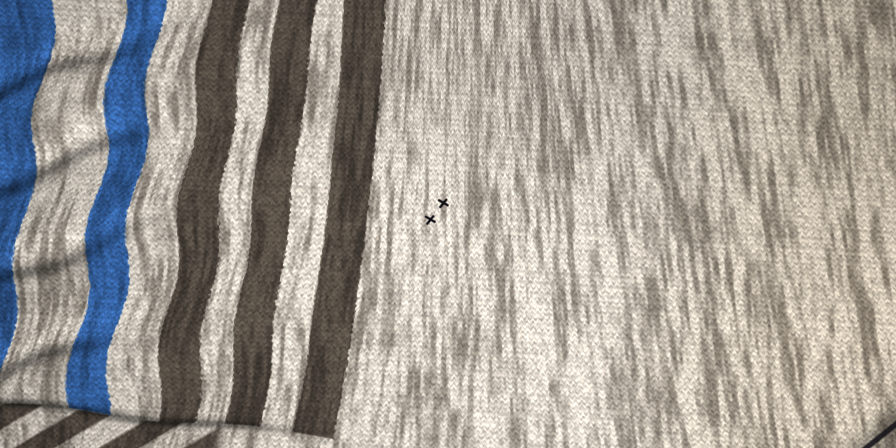
Write a Shadertoy shader that draws this texture.

```glsl
// Heathered jersey cloth with blue and brown stripes, soft folds and two stitches.
// Stripes are distance bands around leaning curves; the yarn is stretched value
// noise over a fine knit pattern; creases and broad gradients give the lighting.

const vec3 CREAM = vec3(0.86, 0.83, 0.785);
const vec3 GREY  = vec3(0.53, 0.50, 0.46);
const vec3 BROWN = vec3(0.29, 0.26, 0.23);
const vec3 BLUE  = vec3(0.20, 0.37, 0.61);
const vec3 INK   = vec3(0.06, 0.055, 0.08);

float hash(vec2 p) {
    return fract(sin(dot(p, vec2(127.1, 311.7))) * 43758.5453);
}

float noise(vec2 p) {
    vec2 i = floor(p), f = fract(p);
    f = f * f * (3.0 - 2.0 * f);
    return mix(mix(hash(i), hash(i + vec2(1, 0)), f.x),
               mix(hash(i + vec2(0, 1)), hash(i + vec2(1, 1)), f.x), f.y);
}

// Coverage of a band of given half width around a centre
float band(float x, float centre, float halfWidth, float soft) {
    return 1.0 - smoothstep(-soft, soft, abs(x - centre) - halfWidth);
}

float segment(vec2 p, vec2 a, vec2 b) {
    vec2 d = b - a;
    return length(p - a - d * clamp(dot(p - a, d) / dot(d, d), 0.0, 1.0));
}

// Long yarn flecks along the wales, from 0 (dark) to 1 (light)
float heather(vec2 q) {
    float streak = noise(q * vec2(75.0, 10.0)) * 0.5
                 + noise(q * vec2(150.0, 24.0) + 31.0) * 0.35
                 + noise(q * vec2(22.0, 5.0) + 7.0) * 0.25;
    return smoothstep(0.24, 0.72, streak);
}

// Interlocking loops in offset rows, about -1 to 1
float knit(vec2 q) {
    float row = q.y * 88.0 + 0.25 * sin(q.x * 440.0);
    return sin(row * 6.2832) * 0.6 + sin(q.x * 440.0 + floor(row) * 3.14159) * 0.4;
}

// Sideways sway of the stripes where the cloth is gathered
float sway(vec2 p) {
    float fade = 1.0 - smoothstep(0.2, 0.85, p.x);
    return 0.014 * fade * sin(21.0 * (p.y - 0.3 * p.x) - 4.23);
}

// Slanted creases: a dark hollow with a lit ridge above each
float creases(vec2 p) {
    float shade = 0.0;
    for (int i = 0; i < 4; i++) {
        float k = float(i);
        float line = 0.16 + 0.21 * k + 0.38 * p.x + 0.012 * sin(p.x * 18.0 + k * 2.0);
        float d = p.y - line;
        float reach = 1.0 - smoothstep(0.12, 0.34 + 0.06 * k, p.x);
        shade += reach * (0.16 * exp(-pow((d - 0.045) / 0.04, 2.0))
                        - 0.34 * exp(-pow(d / 0.018, 2.0)));
    }
    return shade;
}

// Small crossed thread
float stitch(vec2 p, vec2 c, float soft) {
    float d = min(segment(p, c + vec2(-0.010, 0.006), c + vec2(0.009, -0.005)),
                  segment(p, c + vec2(-0.007, -0.009), c + vec2(0.006, 0.007)));
    d = min(d, length(p - c) - 0.002);
    return 1.0 - smoothstep(-soft, soft, d - 0.0026);
}

void mainImage(out vec4 fragColor, in vec2 fragCoord) {
    vec2 p = fragCoord / iResolution.y;
    float px = 1.0 / iResolution.y;

    // Cloth coordinates follow the lean of the wales
    float lean = mix(0.13, -0.13, smoothstep(0.7, 1.4, p.x));
    vec2 q = vec2(p.x - lean * p.y - sway(p), p.y + 0.06 * p.x);
    float fleck = heather(q);
    float grain = noise(q * vec2(190.0, 170.0)) - 0.5;
    float loops = knit(q);

    // Stripes with slightly fuzzy yarn edges
    float x = p.x - sway(p) + 0.005 * grain;
    float soft = max(px, 0.003);
    float blue = max(band(x, -0.165 + 0.135 * p.y, 0.15, soft),
                     band(x, 0.182 + 0.136 * p.y, 0.043, soft));
    float brown = max(band(x, 0.380 + 0.130 * p.y, 0.044, soft),
                      band(x, 0.536 + 0.129 * p.y, 0.042, soft));
    brown = max(brown, band(x, 0.695 + 0.19 * p.y - 0.07 * p.y * p.y, 0.046, soft));

    // Folded layer along the lower left, with slanting stripes
    float hem = 0.10 - 0.10 * p.x + 0.006 * sin(p.x * 14.0) - p.y;
    float under = smoothstep(-soft, soft, hem);
    float slant = fract((p.x - 1.7 * p.y) / 0.19 + 0.1);
    float underStripe = band(slant, 0.5, 0.24, 0.04) * (1.0 - smoothstep(0.46, 0.52, p.x));
    blue *= 1.0 - under;
    brown = mix(brown, underStripe, under);

    vec3 col = mix(GREY, CREAM, fleck);
    col = mix(col, BROWN * (0.82 + 0.4 * fleck), brown);
    col = mix(col, BLUE * (0.82 + 0.32 * fleck), blue);
    col *= 1.0 + 0.11 * loops + 0.28 * grain;

    // Broad light, brightest low in the middle and dimmer at left and upper right
    float light = 0.94 + 0.12 * exp(-dot((p - vec2(1.05, 0.3)) * vec2(1.3, 1.6),
                                         (p - vec2(1.05, 0.3)) * vec2(1.3, 1.6)));
    light -= 0.13 * (1.0 - smoothstep(0.0, 0.55, p.x));
    light -= 0.12 * smoothstep(1.0, 2.0, p.x) * smoothstep(0.1, 0.9, p.y);
    light += 0.07 * (noise(p * vec2(3.0, 4.0) + 5.0) - 0.5);
    light += creases(p) * (1.0 - under);
    light -= 0.42 * exp(-pow(hem / 0.011, 2.0)) * (1.0 - smoothstep(0.5, 0.8, p.x));
    col *= light * mix(vec3(1.0), vec3(1.01, 0.99, 0.95), smoothstep(1.2, 2.0, p.x));

    // Stitches and the dark gap at the lower right corner
    float thread = max(stitch(p, vec2(0.990, 0.547), px), stitch(p, vec2(0.961, 0.510), px));
    col = mix(col, INK, thread);
    float corner = (p.x - 1.93) * 0.62 - (p.y - 0.005) * 0.78;
    col *= 1.0 - 0.3 * smoothstep(-0.05, 0.0, corner);
    col = mix(col, INK, 0.85 * band(corner, 0.006, 0.006, soft));

    fragColor = vec4(clamp(col, 0.0, 1.0), 1.0);
}
```
